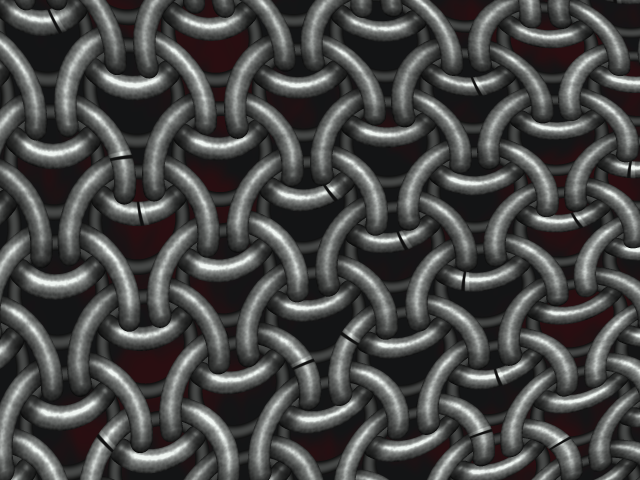
A Shadertoy shader for this pattern:

```glsl
const float HALF_PITCH = 0.1315;             // half the column spacing, in canvas widths
const vec2 FIRST_LINK = vec2(0.331, 0.034);  // position from the upper left
const float ROW_PITCH = 0.2135;              // row spacing at the left side
const float ROW_SQUEEZE = 0.080;             // rows tighten to the right
const float ROW_TILT = 0.030;
const float COLUMN_DRIFT = 0.013;
const float ROW_STEP = 0.68;                 // staggered row height in link units
const float WIRE = 0.132;                    // wire radius in link units
const float CUT_CHANCE = 0.42;
const vec3 STEEL = vec3(0.975, 1.0, 0.985);
const vec3 GAP = vec3(0.075, 0.078, 0.083);
const vec3 GAP_RED = vec3(0.16, 0.055, 0.065);
const vec3 KEY_LIGHT = vec3(0.05, 0.24, 0.97);
const int SAMPLES = 3;

struct Surface { float height; vec3 color; };

float hash(vec2 p) {
    p = fract(p * vec2(0.1031, 0.1137));
    p += dot(p, p.yx + 33.33);
    return fract((p.x + p.y) * p.x * 97.3);
}

// Distance to the nearest jittered cell point
float cellular(vec2 p) {
    vec2 cell = floor(p);
    float nearest = 2.0;
    for (int y = -1; y <= 1; y++)
    for (int x = -1; x <= 1; x++) {
        vec2 c = cell + vec2(x, y);
        vec2 site = c + vec2(hash(c + 7.0), hash(c + 51.0));
        nearest = min(nearest, length(p - site));
    }
    return nearest;
}

float layeredSines(vec2 p) {
    float sum = 0.0, amp = 0.5;
    for (int i = 0; i < 4; i++) {
        sum += amp * sin(p.x + 1.7 * sin(p.y)) * sin(p.y * 1.3 + 0.8);
        p = mat2(1.6, 1.2, -1.2, 1.6) * p + 2.3;
        amp *= 0.55;
    }
    return sum;
}

// Round wire bent along an arc; along runs from 0 to 1 over its span
bool wireArc(vec2 p, vec2 center, float bend, float from, float to, float radius,
             out vec3 normal, out float along, out float angle) {
    vec2 q = p - center;
    angle = atan(q.y, q.x);
    float a = clamp(angle, from, to);
    along = (a - from) / (to - from);
    vec2 side = (q - bend * vec2(cos(a), sin(a))) / radius;
    float s = dot(side, side);
    normal = vec3(side, sqrt(max(1.0 - s, 0.0)));
    return s < 1.0;
}

// Brushed steel with a narrow highlight and dark limbs
float steelShade(vec3 n, float wear) {
    float facing = max(dot(n, normalize(KEY_LIGHT)), 0.0);
    float body = 0.08 + 0.44 * pow(facing, 1.7);
    float bounce = 0.10 * smoothstep(0.6, 0.85, length(n.xy)) * n.z;
    return body + bounce + wear * 0.09 + (0.55 + wear * 0.25) * pow(facing, 34.0);
}

// Dark slit with a bright chipped lip where a link was closed
float cutMark(float shade, float offset, float side) {
    offset += 0.025 * side;
    float lip = smoothstep(0.075, 0.055, offset) * smoothstep(0.0, 0.015, offset);
    shade = mix(shade, shade * 1.25 + 0.10, lip * 0.65);
    return mix(shade, 0.06, smoothstep(0.026, 0.010, abs(offset)));
}

void place(inout Surface top, float height, float shade) {
    if (height > top.height) top = Surface(height, STEEL * clamp(shade, 0.045, 0.96));
}

void drawLink(inout Surface top, vec2 p, vec2 id, float wear) {
    vec3 n;
    float along, angle;
    float tone = 0.86 + 0.26 * hash(id + 3.0);
    float cutAt = hash(id + 19.0);
    float cutKind = hash(id + 83.0) / CUT_CHANCE;   // below 1 has a cut

    // Shadowed link behind
    if (wireArc(p, vec2(0.0, -0.06), 0.52, -3.2, 3.2, 0.085, n, along, angle))
        place(top, -1.0 + n.z * 0.1, 0.06 + 0.22 * pow(n.z, 3.0));

    // Lower bow
    if (wireArc(p, vec2(0.0, 0.63), 0.63, -2.34, -0.80, WIRE, n, along, angle)) {
        float middle = 1.0 - abs(2.0 * along - 1.0);
        float shade = steelShade(n, wear) * tone * mix(0.38, 1.0, smoothstep(0.0, 0.4, middle));
        if (cutKind < 0.5) shade = cutMark(shade, (angle + 2.0 - 0.9 * cutAt) * 0.63, n.y);
        place(top, n.z * WIRE - 0.15 + 0.2 * middle, shade);
    }

    // Mirrored shoulders, highest at the foot
    float hand = p.x < 0.0 ? -1.0 : 1.0;
    p.x = abs(p.x);
    if (wireArc(p, vec2(-0.02, -0.27), 0.85, -0.155, 1.30, WIRE, n, along, angle)) {
        n.x *= hand;
        float contact = smoothstep(1.02, 0.68, along) * mix(0.5, 1.0, smoothstep(0.0, 0.2, along));
        float shade = steelShade(n, wear) * tone * mix(0.22, 1.0, contact);
        bool cutHere = cutKind > 0.5 && cutKind < 1.0 && (cutAt - 0.5) * hand > 0.0;
        if (cutHere) shade = cutMark(shade, (angle - 0.1 - 0.75 * fract(cutAt * 2.0)) * 0.85, n.x);
        place(top, n.z * WIRE + mix(0.3, -0.15, along), shade);
    }
}

vec3 chainMesh(vec2 canvas) {
    // Bend the canvas into an even staggered lattice
    float row = (canvas.y - FIRST_LINK.y - ROW_TILT * canvas.x) / (ROW_PITCH - ROW_SQUEEZE * canvas.x);
    vec2 p = vec2((canvas.x - FIRST_LINK.x - COLUMN_DRIFT * row) / HALF_PITCH, -row * 2.0 * ROW_STEP);
    p += 0.025 * sin(p.yx * vec2(1.9, 1.4) + vec2(0.6, 2.1));

    float wear = 0.7 * layeredSines(p * vec2(9.0, 13.0)) + 0.8 * (cellular(p * 22.0) - 0.45);
    float redness = smoothstep(-0.1, 0.6, layeredSines(p * 1.3 + 1.0));
    Surface top = Surface(-9.0, mix(GAP, GAP_RED, redness));
    float nearestRow = floor(p.y / ROW_STEP + 0.5);
    for (int k = -1; k <= 1; k++) {
        float r = nearestRow + float(k);
        float stagger = mod(r, 2.0);
        float column = floor((p.x - stagger) * 0.5 + 0.5);
        vec2 id = vec2(column * 2.0 + stagger, r);
        vec2 jitter = vec2(hash(id + 41.0), hash(id + 67.0)) - 0.5;
        vec2 local = p - vec2(id.x, r * ROW_STEP) - jitter * vec2(0.03, 0.07);
        float turn = 0.07 * (hash(id + 29.0) - 0.5);
        drawLink(top, local + turn * vec2(-local.y, local.x), id, wear);
    }
    return top.color;
}

void mainImage(out vec4 fragColor, in vec2 fragCoord) {
    vec3 sum = vec3(0.0);
    for (int i = 0; i < SAMPLES * SAMPLES; i++) {
        vec2 offset = (vec2(i % SAMPLES, i / SAMPLES) + 0.5) / float(SAMPLES) - 0.5;
        vec2 pixel = fragCoord + offset;
        sum += chainMesh(vec2(pixel.x, iResolution.y - pixel.y) / iResolution.x);
    }
    fragColor = vec4(sum / float(SAMPLES * SAMPLES), 1.0);
}
```
